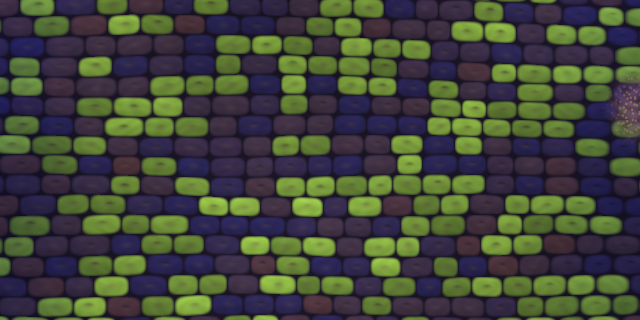
Give the GLSL for this pattern, as a WebGL 2 fragment shader.

```glsl
#version 300 es
precision highp float;
// Rows of plump green, violet and blue kernels, bending toward a pale tip at the right.

#define ROWS 16.0
#define ROW_SHIFT 0.21
#define COLUMNS_PER_HEIGHT 9.7
#define WIDTH_JITTER 0.24
#define GREEN_SHARE 0.46
#define EDGE_START 0.36
#define EDGE_END 1.22
#define TIP vec2(1.985, 0.665)

uniform vec2 u_resolution;
out vec4 fragColor;

const vec3 GAP_COLOR = vec3(0.095, 0.075, 0.135);
const vec3 DARK_GREEN = vec3(0.34, 0.44, 0.18);
const vec3 LIGHT_GREEN = vec3(0.52, 0.67, 0.25);
const vec3 VIOLET = vec3(0.235, 0.18, 0.25);
const vec3 MAROON = vec3(0.29, 0.19, 0.22);
const vec3 BLUE = vec3(0.15, 0.135, 0.31);
const vec3 DIMPLE_COLOR = vec3(0.38, 0.29, 0.29);
const vec3 TIP_COLOR = vec3(0.42, 0.30, 0.43);
const vec3 TIP_SPECK = vec3(0.70, 0.52, 0.36);

float hash(vec2 p) {
    vec3 q = fract(p.xyx * vec3(0.1031, 0.1030, 0.0973));
    q += dot(q, q.yzx + 33.33);
    return fract((q.x + q.y) * q.z);
}

// Distance to the nearest scattered point
float cellular(vec2 p) {
    float nearest = 1.0;
    for (int y = -1; y <= 1; y++) {
        for (int x = -1; x <= 1; x++) {
            vec2 cell = floor(p) + vec2(x, y);
            vec2 site = cell + vec2(hash(cell), hash(cell + 71.0));
            nearest = min(nearest, distance(p, site));
        }
    }
    return nearest;
}

// Uneven boundary between neighbouring kernels of a row
float boundary(float column, float row) {
    return column + WIDTH_JITTER * (hash(vec2(column + 40.0, row + 9.0)) - 0.5);
}

// Greens gather in short runs along a row
vec3 kernelColor(vec2 id) {
    vec2 run = vec2(floor((id.x + 3.0 * hash(id.yy)) / 3.0), id.y + 60.0);
    float pick = hash(id + 5.0) < 0.45 ? hash(run) : hash(id + 3.0);
    float drift = 0.10 * sin(id.x * 0.6 + id.y * 0.5) + 0.06 * sin(id.x * 0.4 - id.y * 1.1);
    float tone = hash(id + 17.0);
    if (pick < GREEN_SHARE + drift)
        return mix(DARK_GREEN, LIGHT_GREEN, tone);
    vec3 dark = mix(VIOLET, BLUE, smoothstep(0.25, 0.75, tone + drift));
    return mix(dark, MAROON, smoothstep(0.7, 1.0, hash(id + 53.0)));
}

void main() {
    vec2 p = gl_FragCoord.xy / u_resolution.y;
    float tipSide = smoothstep(1.6, 1.95, p.x);

    // Bent rows and uneven columns
    float bend = 0.6 * smoothstep(1.0, 2.0, p.x) * smoothstep(0.5, 0.85, p.y);
    float v = p.y * ROWS - ROW_SHIFT + bend + 0.07 * sin(p.x * 5.0 + p.y * 9.0);
    float row = floor(v);
    float u = COLUMNS_PER_HEIGHT * p.x - 0.45 * sin(2.2 * p.x + 0.3) + hash(vec2(row, 5.0));
    float column = floor(u);
    if (u < boundary(column, row)) column -= 1.0;
    else if (u > boundary(column + 1.0, row)) column += 1.0;
    float left = boundary(column, row);
    float right = boundary(column + 1.0, row);
    vec2 id = vec2(column, row) + 20.0;

    // Plump superellipse kernel, in units of the row height
    float aspect = ROWS / COLUMNS_PER_HEIGHT;
    vec2 halfSize = vec2(0.5 * (right - left) * aspect, 0.5);
    vec2 local = vec2((u - 0.5 * (left + right)) * aspect, v - row - 0.5);
    vec2 q = abs(local + vec2(0.0, 0.12 * (hash(id + 91.0) - 0.5) * local.x)) / halfSize;
    float field = pow(q.x, mix(4.2, 2.5, tipSide)) + pow(q.y, 2.8);
    float pixel = ROWS / u_resolution.y;
    float body = 1.0 - smoothstep(EDGE_START, EDGE_END + pixel, field);

    // Rounded shading and fine wear
    vec3 color = kernelColor(id);
    float wear = sin(p.x * 61.0 + 3.0 * sin(p.y * 47.0)) * sin(p.y * 83.0 + 2.0 * sin(p.x * 39.0));
    color *= 1.0 + 0.24 * local.y + 0.06 * wear;
    vec2 center = local - 0.14 * (vec2(hash(id + 7.0), hash(id + 29.0)) - 0.5);
    vec2 dimpleAt = center * vec2(4.0, 7.0);
    vec2 creaseAt = (center - vec2(0.03, 0.09 - 0.6 * center.x * center.x)) * vec2(5.0, 13.0);
    float dimple = exp(-dot(dimpleAt, dimpleAt));
    float crease = exp(-dot(creaseAt, creaseAt));
    color = mix(color, DIMPLE_COLOR, 0.28 * dimple * (1.0 - tipSide));
    color *= 1.0 - 0.28 * crease * hash(id + 63.0);
    color = mix(GAP_COLOR, color, body);

    // Broad light, cooler and darker toward the left and right edges
    color *= 1.02 + 0.09 * sin(p.x * 3.1 - 1.2) * sin(p.y * 4.0 + 0.6);
    float edgeShade = smoothstep(0.35, 0.0, p.x) + 0.6 * tipSide;
    color = mix(color, color * vec3(0.70, 0.76, 1.08), 0.7 * edgeShade);

    // Pale speckled tip
    float tip = 1.0 - smoothstep(0.02, 0.11, length((p - TIP) * vec2(1.0, 0.8)));
    float specks = 1.0 - smoothstep(0.12, 0.38, cellular(p * 65.0));
    color = mix(color, mix(TIP_COLOR * (0.8 + 0.2 * wear), TIP_SPECK, 0.65 * specks), 0.9 * tip);
    fragColor = vec4(color, 1.0);
}
```
